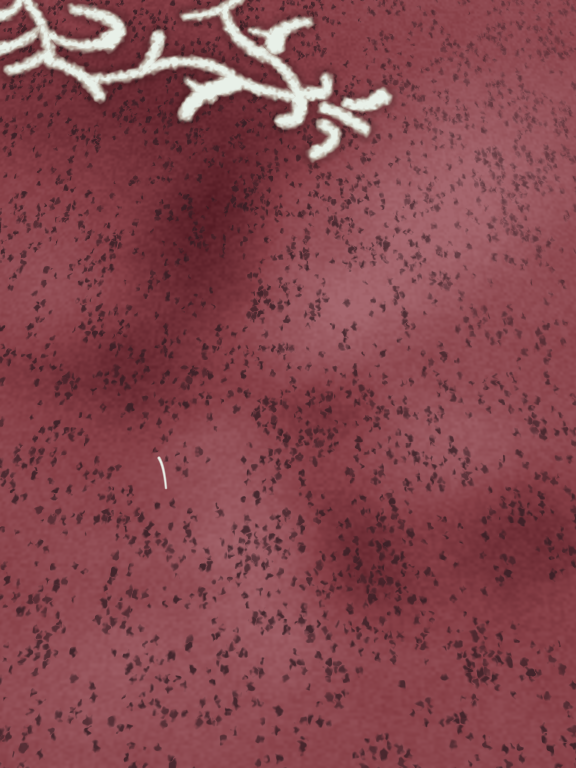
This texture is drawn by a Shadertoy shader. Its source:

```glsl
// A red pile carpet seen at a slant: brushed light and dark patches, clustered dark
// flecks on a perspective grid, and a cream scroll of tapered Bezier strokes.
// Space: x right, y down from the top edge, 7.68 units tall and 5.76 wide.

const float HEIGHT = 7.68;
const vec3 PILE_DARK = vec3(.33, .105, .14);
const vec3 PILE_MID = vec3(.53, .245, .275);
const vec3 PILE_LIGHT = vec3(.65, .4, .43);
const vec3 FLECK = vec3(.2, .115, .14);
const vec3 CREAM = vec3(.91, .94, .91);
const vec3 CREAM_EDGE = vec3(.71, .65, .6);
const float CELL_FAR = .05;     // fleck cell at the top
const float CELL_GROWTH = .005; // added cell size per unit down
const float FLECK_DENSITY = .25;
const float WEAVE = .13;

float hash(vec2 p) {
    vec3 h = fract(p.xyx * .1031);
    h += dot(h, h.yzx + 33.33);
    return fract((h.x + h.y) * h.z);
}

float noise(vec2 p) {
    vec2 i = floor(p), f = fract(p), e = vec2(1, 0);
    f *= f * (3. - 2. * f);
    return mix(mix(hash(i), hash(i + e), f.x),
               mix(hash(i + e.yx), hash(i + 1.), f.x), f.y);
}

float fbm(vec2 p) {
    float sum = 0., amp = .5;
    for (int i = 0; i < 4; i++) {
        sum += amp * noise(p);
        p = mat2(1.6, 1.2, -1.2, 1.6) * p + 7.3;
        amp *= .5;
    }
    return sum;
}

// Joins to d a Bezier: ab = start and control, cr = end and both end radii
void stroke(inout float d, vec2 p, vec4 ab, vec4 cr) {
    vec2 from = ab.xy;
    for (int i = 1; i <= 8; i++) {
        float t = float(i) / 8.;
        vec2 to = mix(mix(ab.xy, ab.zw, t), mix(ab.zw, cr.xy, t), t), e = to - from;
        float h = clamp(dot(p - from, e) / dot(e, e), 0., 1.);
        d = min(d, length(p - from - e * h) - mix(cr.z, cr.w, t - (1. - h) / 8.));
        from = to;
    }
}

float scroll(vec2 p) {
    float d = 1.;
    if (p.y > 2.) return d;
    // Left stems and curl
    stroke(d, p, vec4(.22, -.05, .48, .25), vec4(.5, .62, .06, .06));
    stroke(d, p, vec4(-.1, .5, .25, .47), vec4(.42, .25, .07, .04));
    stroke(d, p, vec4(.1, .7, .35, .65), vec4(.5, .5, .06, .06));
    stroke(d, p, vec4(-.05, .15, .15, .15), vec4(.2, 0, .07, .05));
    stroke(d, p, vec4(.48, .6, .85, .7), vec4(.99, .95, .06, .07));
    stroke(d, p, vec4(.46, .32, .75, .53), vec4(1.08, .42, .04, .07));
    stroke(d, p, vec4(1.08, .42, 1.4, .2), vec4(.73, .09, .1, .05));
    // Main stem, spur and hooked leaf
    stroke(d, p, vec4(.85, .79, 1.3, .8), vec4(1.6, .64, .05, .06));
    stroke(d, p, vec4(1.6, .64, 2.1, .55), vec4(2.36, .8, .06, .06));
    stroke(d, p, vec4(2.36, .8, 2.7, .95), vec4(3.02, .97, .07, .06));
    stroke(d, p, vec4(1.4, .73, 1.55, .6), vec4(1.58, .37, .06, .07));
    stroke(d, p, vec4(2.36, .83, 1.95, .9), vec4(1.86, 1.14, .1, .08));
    stroke(d, p, vec4(2.1, .93, 1.98, .92), vec4(1.88, .8, .1, .03));
    // Upper stem and leaf
    stroke(d, p, vec4(1.85, .16, 2.2, .17), vec4(2.4, -.03, .04, .06));
    stroke(d, p, vec4(2.25, .1, 2.3, .42), vec4(2.65, .55, .06, .07));
    stroke(d, p, vec4(2.65, .55, 2.88, .68), vec4(2.98, .93, .06, .06));
    stroke(d, p, vec4(2.75, .45, 2.75, .25), vec4(3.08, .22, .11, .05));
    stroke(d, p, vec4(2.75, .4, 2.65, .32), vec4(2.5, .31, .07, .03));
    // Blossom
    stroke(d, p, vec4(2.97, .92, 3.35, 1), vec4(3.26, .78, .07, .06));
    stroke(d, p, vec4(2.82, 1.21, 3.07, 1.22), vec4(2.98, .95, .07, .09));
    stroke(d, p, vec4(3.24, 1.08, 3.45, 1.14), vec4(3.64, 1.29, .06, .07));
    stroke(d, p, vec4(3.46, 1.03, 3.68, 1.09), vec4(3.82, .97, .05, .09));
    stroke(d, p, vec4(3.24, 1.25, 3.5, 1.38), vec4(3.14, 1.54, .07, .07));
    return d;
}

// Soft patch: area = centre and size, lean shifts it sideways with depth
float glow(vec2 p, vec4 area, float lean) {
    p -= area.xy;
    p.x -= lean * p.y;
    p /= area.zw;
    return exp(-dot(p, p));
}

// Brushed pile: 0 dark, .5 middle, 1 light
float pileTone(vec2 p) {
    p += .3 * vec2(fbm(p * 1.7), fbm(p * 1.7 + 19.)) - .14;
    float t = .49 + .18 * fbm(p * vec2(1.4, 2) + 4.);
    t += .42 * glow(p, vec4(4.5, 2, 1.2, 1.3), -.4);
    t += .25 * glow(p, vec4(3.3, 3.1, .7, .6), -.5);
    t += .3 * glow(p, vec4(2.5, 5.5, .6, 1.3), .25);
    t += .25 * glow(p, vec4(4.6, 4.5, 1, .5), .5);
    t += .2 * glow(p, vec4(1.2, 6.8, 1.4, .9), 0.);
    t += .12 * glow(p, vec4(.4, 2.8, .6, .7), 0.);
    t -= .45 * glow(p, vec4(2, 2.5, .65, 1.1), -.4);
    t -= .35 * glow(p, vec4(1.5, 1, 2, .9), 0.);
    t -= .26 * glow(p, vec4(1.1, 3.8, 1.3, .4), .3);
    t -= .25 * glow(p, vec4(3.2, 4.1, .6, .35), .3);
    t -= .36 * glow(p, vec4(3.6, 5.5, .5, .7), .4);
    return t - .32 * glow(p, vec4(5.2, 5.4, .8, .7), 0.);
}

// One jittered blot in some cells, denser in clusters
float flecks(vec2 g, float blur) {
    float cover = 0.;
    vec2 wobble = .6 * vec2(noise(g * 2.3), noise(g * 2.3 + 31.)) - .3;
    for (int k = 0; k < 9; k++) {
        vec2 id = floor(g) + vec2(k % 3 - 1, k / 3 - 1);
        float cluster = smoothstep(.25, .8, noise(id * .23 + 5.));
        if (hash(id + 71.) > FLECK_DENSITY * (.4 + 1.4 * cluster)) continue;
        vec2 centre = id + .2 + .6 * vec2(hash(id + 3.), hash(id + 47.));
        float r = length((g + wobble - centre) * vec2(1.15, .85));
        float size = mix(.2, .5, hash(id + 13.));
        float ink = mix(.65, 1., hash(id + 29.));
        cover = max(cover, ink - ink * smoothstep(size - blur, size + blur, r));
    }
    return cover;
}

void mainImage(out vec4 fragColor, in vec2 fragCoord) {
    float px = HEIGHT / iResolution.y;
    vec2 p = vec2(fragCoord.x, iResolution.y - fragCoord.y) * px;
    // Perspective grid
    float cell = CELL_FAR + CELL_GROWTH * p.y;
    vec2 grid = vec2((p.x - 2.9) / cell, log(cell) / CELL_GROWTH) + 700.;
    // Pile and weave
    float weave = noise(grid * 2.1) + .6 * noise(p * vec2(21, 34)) - .8;
    float tone = 2. * clamp(pileTone(p) + WEAVE * weave, 0., 1.);
    vec3 col = mix(PILE_DARK, PILE_MID, min(tone, 1.));
    col = mix(col, PILE_LIGHT, max(tone - 1., 0.));
    // Flecks, hazy at the far right
    float haze = smoothstep(2.5, 5.5, p.x) * (1. - smoothstep(1., 6., p.y));
    float blur = .15 + .5 * px / cell + .15 * haze;
    col = mix(col, FLECK, flecks(grid, blur) * mix(.85, .5, haze));
    // Raised scroll with frayed edge and shadow
    float d = scroll(p) + .03 * noise(p * 24.) - .015;
    col *= .82 + .18 * smoothstep(0., .1, d);
    vec3 cream = mix(CREAM_EDGE, CREAM, smoothstep(0., .05, .03 * weave - d));
    col = mix(cream, col, smoothstep(-.012 - px, .012 + px, d));
    // Loose thread
    float thread = 1.;
    stroke(thread, p, vec4(1.59, 4.58, 1.64, 4.66), vec4(1.66, 4.88, .014, .01));
    fragColor = vec4(mix(CREAM, col, smoothstep(-px, px, thread)), 1);
}
```
